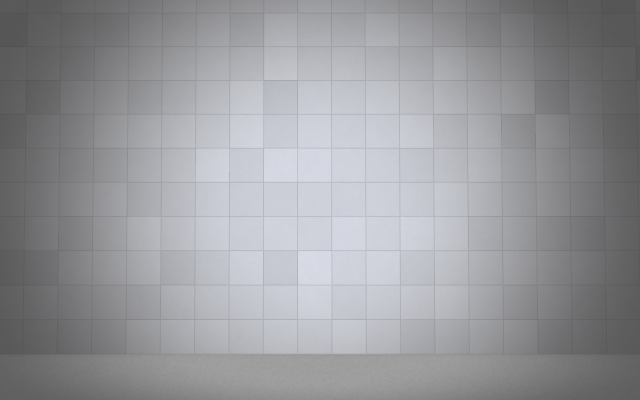
Give the GLSL for this background, as a WebGL 2 fragment shader.

```glsl
#version 300 es
precision highp float;

uniform vec2 u_resolution;
out vec4 fragColor;

const float FLOOR_TOP = 0.1146;
const float WALL_DARK = 0.35;
const float WALL_BRIGHT = 0.825;
const float FLOOR_DARK = 0.375;
const float FLOOR_BRIGHT = 0.62;
const vec3 COOL_TINT = vec3(0.985, 1.0, 1.045);
const vec3 NEUTRAL_TINT = vec3(0.998, 0.998, 1.012);

float hash(vec2 p) {
    vec3 q = fract(p.xyx * 0.1031);
    q += dot(q, q.yzx + 33.33);
    return fract((q.x + q.y) * q.z);
}

float noise(vec2 p) {
    vec2 cell = floor(p);
    vec2 f = fract(p);
    f = f * f * (3.0 - 2.0 * f);
    float low = mix(hash(cell), hash(cell + vec2(1, 0)), f.x);
    float high = mix(hash(cell + vec2(0, 1)), hash(cell + vec2(1, 1)), f.x);
    return mix(low, high, f.y);
}

// Layered noise centred on zero
float mottle(vec2 p) {
    float sum = 0.0;
    float weight = 0.5;
    for (int i = 0; i < 3; i++) {
        sum += weight * (noise(p) - 0.5);
        p = p * 2.1 + 17.3;
        weight *= 0.5;
    }
    return sum;
}

// Tile size at a given height above the floor
float tileSize(float height) {
    return 0.0859 - 0.0017 * height;
}

// Grid coordinates, with tiles shrinking slightly upward
vec2 tileCoord(float x, float height) {
    float column = (x - 0.744) / tileSize(height);
    float row = height * 11.538 * (1.0 + 0.0192 * height);
    return vec2(column, row);
}

// Thin lines, filtered by the width of a pixel
float groutMask(vec2 tile, float size, float pixel) {
    vec2 toLine = abs(fract(tile + 0.5) - 0.5) * size;
    float halfWidth = 0.0011;
    vec2 cover = clamp((halfWidth + 0.5 * pixel - toLine) / pixel, 0.0, 1.0);
    cover *= min(1.0, 2.0 * halfWidth / pixel);
    return max(cover.x, cover.y);
}

vec3 wallColor(vec2 p, float pixel) {
    float height = max(p.y - FLOOR_TOP, 0.0);
    vec2 tile = tileCoord(p.x, height);
    vec2 cell = floor(tile);

    // Round pool of light
    float reach = length((p - vec2(0.795, 0.48)) * vec2(0.98, 1.0));
    float falloff = pow(smoothstep(0.08, 0.88, reach), 1.3);
    float light = mix(WALL_BRIGHT, WALL_DARK, falloff);

    // Tile shades and fine plaster texture
    float shade = hash(cell + 40.0) + hash(cell + 91.0) - 1.0;
    light *= 1.0 + 0.045 * shade;
    light *= 1.0 + 0.018 * mottle(p * 45.0 + cell * 7.0);
    light *= 1.0 + 0.012 * (noise(p * 260.0) - 0.5);

    float lineDepth = mix(0.13, 0.075, falloff);
    light *= 1.0 - lineDepth * groutMask(tile, tileSize(height), pixel);
    return light * mix(COOL_TINT, NEUTRAL_TINT, smoothstep(0.1, 0.7, reach));
}

vec3 floorColor(vec2 p) {
    // Wide, flat pool of light below the wall
    vec2 offset = (p - vec2(0.795, FLOOR_TOP)) * vec2(1.0, 4.0);
    float falloff = smoothstep(0.25, 0.9, length(offset));
    float light = mix(FLOOR_BRIGHT, FLOOR_DARK, falloff);

    // Speckled grain and soft shade at the seam
    light *= 1.0 + 0.035 * (noise(p * vec2(230.0, 300.0)) - 0.5);
    light *= 1.0 + 0.015 * mottle(p * vec2(30.0, 60.0));
    light *= 1.0 - 0.03 * smoothstep(FLOOR_TOP - 0.012, FLOOR_TOP, p.y);
    return vec3(light);
}

void main() {
    float pixel = 1.0 / u_resolution.y;
    vec2 p = gl_FragCoord.xy * pixel;
    p.x += 0.8 - 0.5 * u_resolution.x * pixel;

    float onWall = smoothstep(-pixel, pixel, p.y - FLOOR_TOP);
    vec3 color = mix(floorColor(p), wallColor(p, pixel), onWall);
    fragColor = vec4(color, 1.0);
}
```
